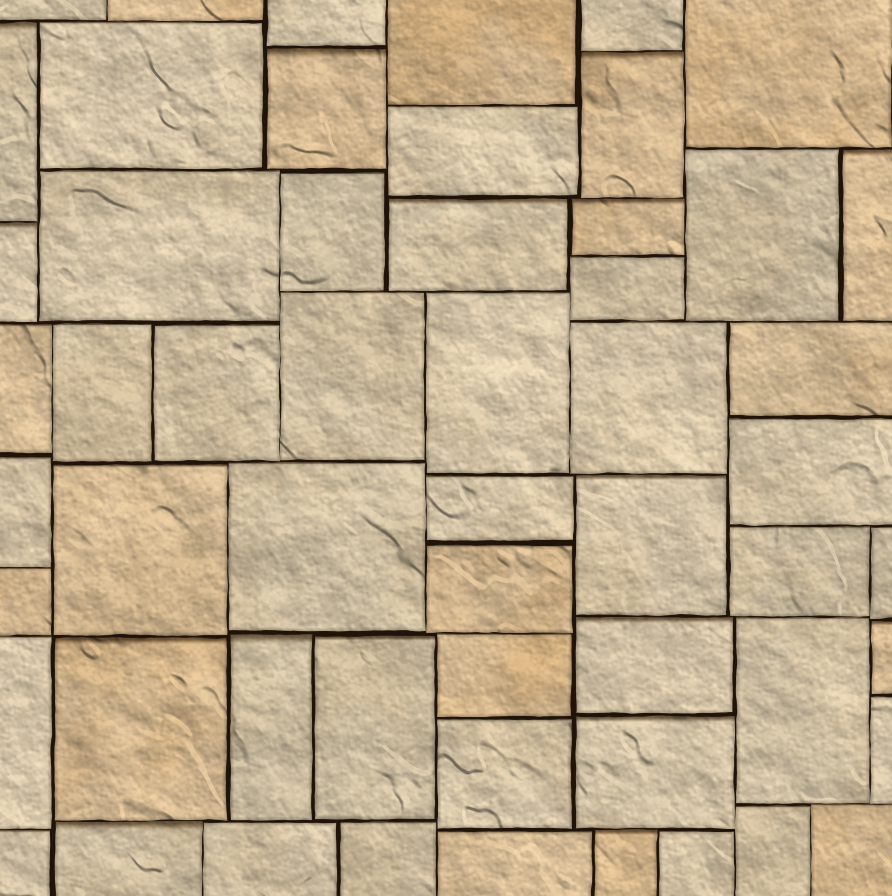
This texture is drawn by a Shadertoy shader. Its source:

```glsl
// Dry-laid wall of split-face sandstone blocks in pale, grey and tan tones.
// Interlocking rectangles come from a jittered checkerboard of joint segments;
// each block gets its own tint, stains, chipped ledges and grain, lit from above.

const float BLOCKS = 5.6;             // joint lattice cells across the canvas height
const float JITTER = 0.58;            // how far joints wander inside their cell
const float GAP_MIN = 0.0003;         // inset of a block side, tight joint
const float GAP_MAX = 0.0034;         // inset of a block side, open joint
const float EDGE_WOBBLE = 0.0034;     // raggedness of the block outline
const float RELIEF_GAIN = 0.0070;     // strength of the slope shading
const float LEDGE_HEIGHT = 0.26;      // height of the chipped ledges
const float GRAIN = 0.07;             // fine surface speckle
const vec2 LIGHT_DIR = vec2(0.45, 0.89);

const vec3 PALE_STONE = vec3(0.825, 0.762, 0.650);
const vec3 GREY_STONE = vec3(0.765, 0.710, 0.600);
const vec3 WARM_STONE = vec3(0.820, 0.715, 0.565);
const vec3 OCHRE_STAIN = vec3(0.730, 0.580, 0.380);
const vec3 JOINT_DARK = vec3(0.125, 0.075, 0.035);

float hash(vec2 p) {
    vec3 q = fract(p.xyx * 0.1031);
    q += dot(q, q.yzx + 33.33);
    return fract((q.x + q.y) * q.z);
}

float noise(vec2 p) {
    vec2 i = floor(p), f = fract(p);
    f = f * f * f * (f * (f * 6.0 - 15.0) + 10.0);
    return mix(mix(hash(i), hash(i + vec2(1, 0)), f.x),
               mix(hash(i + vec2(0, 1)), hash(i + vec2(1, 1)), f.x), f.y);
}

float fbm(vec2 p, int octaves) {
    float sum = 0.0, amp = 0.5;
    for (int i = 0; i < octaves; i++) {
        sum += amp * noise(p);
        p = mat2(1.6, 1.2, -1.2, 1.6) * p + 3.7;
        amp *= 0.54;
    }
    return sum;
}

// Position of the joint segment inside a lattice cell
float joint(vec2 cell) {
    return 0.5 + JITTER * (hash(cell + 61.0) - 0.5);
}

bool isEven(vec2 cell) {
    return mod(cell.x + cell.y, 2.0) < 0.5;
}

// Finds the block holding p: corners lo and hi, returns its id.
// Even cells hold vertical joints, odd cells horizontal ones.
vec2 findBlock(vec2 p, out vec2 lo, out vec2 hi) {
    vec2 c = floor(p), f = p - c, v = c;
    if (isEven(c)) {
        v.x += step(joint(c), f.x);
        v.y += step(joint(vec2(2.0 * v.x - c.x - 1.0, c.y)), f.y);
    } else {
        v.y += step(joint(c), f.y);
        v.x += step(joint(vec2(c.x, 2.0 * v.y - c.y - 1.0)), f.x);
    }
    float a = joint(v - 1.0), b = joint(v);
    float lowerRight = joint(v - vec2(0, 1)), upperLeft = joint(v - vec2(1, 0));
    bool even = isEven(v);
    lo = v - 1.0 + (even ? vec2(a, lowerRight) : vec2(upperLeft, a));
    hi = v + (even ? vec2(b, upperLeft) : vec2(lowerRight, b));

    // Split many of the long or large blocks across their long side
    vec2 id = v * 2.0, size = hi - lo;
    float aspect = max(size.x, size.y) / min(size.x, size.y);
    if (hash(v + 23.0) < (aspect > 1.3 ? 0.7 : 0.15) || size.x * size.y > 1.5) {
        vec2 axis = size.x > size.y ? vec2(1, 0) : vec2(0, 1);
        vec2 cut = lo + size * mix(0.35, 0.65, hash(v + 41.0));
        if (dot(p - cut, axis) > 0.0) { lo = mix(lo, cut, axis); id += 1.0; }
        else hi = mix(hi, cut, axis);
    }
    return id;
}

// Rough broken face: general roughness plus patches of slanted ledges
float relief(vec2 p) {
    vec2 slant = vec2(p.x + p.y, 0.55 * (p.x - p.y));
    float level = 3.4 * fbm(slant * 7.0, 4);
    float ledge = floor(level) + smoothstep(0.86, 1.0, fract(level));
    float patches = smoothstep(0.42, 0.72, noise(p * 11.0 + 5.0));
    return fbm(p * 15.0, 5) + LEDGE_HEIGHT * patches * (ledge - 0.6 * level);
}

void mainImage(out vec4 fragColor, in vec2 fragCoord) {
    vec2 uv = fragCoord / iResolution.y;
    float pixel = 1.0 / iResolution.y;

    // Block layout and ragged outline
    vec2 lo, hi;
    vec2 id = findBlock(uv * BLOCKS + 20.0, lo, hi);
    vec2 p = uv + 20.0 / BLOCKS;
    vec4 sides = vec4(p - lo / BLOCKS, hi / BLOCKS - p);
    vec4 rnd = vec4(hash(id + 3.1), hash(id + 7.7), hash(id + 13.3), hash(id + 19.9));
    vec4 inset = sides - mix(vec4(GAP_MIN), vec4(GAP_MAX), rnd * rnd);
    float edge = min(min(inset.x, inset.y), min(inset.z, inset.w));
    edge += EDGE_WOBBLE * (fbm(uv * 38.0 + id, 3) - 0.52);

    // Tint of the whole block, then stains and mottling
    vec2 q = uv + 5.0 * rnd.xy;
    float warmth = smoothstep(0.45, 0.72, hash(id + 29.0));
    vec3 color = mix(mix(GREY_STONE, PALE_STONE, sqrt(hash(id + 37.0))), WARM_STONE, warmth);
    float stain = smoothstep(0.40, 0.72, fbm(q * 8.0 + 9.0, 4));
    color = mix(color, OCHRE_STAIN, stain * mix(0.12, 0.55, warmth * rnd.z));
    color *= 1.0 + 0.13 * (fbm(q * 13.0 + 2.0, 3) - 0.44);

    // Slope shading and grain
    float reach = 0.0022;
    float slope = (relief(q + LIGHT_DIR * reach) - relief(q)) / reach;
    color *= 1.0 + clamp(-slope * RELIEF_GAIN, -0.45, 0.10);
    color *= 1.0 + GRAIN * (noise(q * 240.0) - 0.5);

    // Worn rim and the shadow cast by a block standing proud above
    color *= mix(0.80, 1.0, smoothstep(0.0, 0.005, edge));
    float shadowWidth = 0.002 + 0.009 * smoothstep(0.55, 1.0, rnd.x);
    color *= mix(vec3(0.62, 0.56, 0.48), vec3(1), smoothstep(0.2, 1.0, inset.w / shadowWidth));

    float stone = smoothstep(-0.5, 0.5, edge / max(pixel, 0.0014));
    fragColor = vec4(mix(JOINT_DARK, color, stone), 1.0);
}
```
